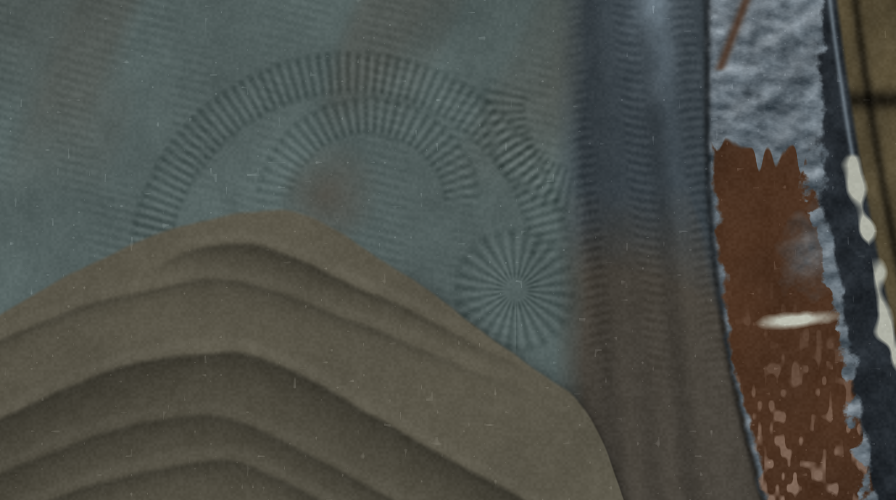
Reproduce this texture procedurally as a WebGL 1 fragment shader.

```glsl
precision highp float;
// Wet ground with ribbed tyre tracks, a folded sand mound and a rusty puddle beside a wall.
uniform vec2 u_resolution;

const vec3 MUD = vec3(0.325, 0.375, 0.37);
const vec3 MUD_DARK = vec3(0.225, 0.258, 0.28);
const vec3 EARTH = vec3(0.275, 0.258, 0.23);
const vec3 SAND = vec3(0.35, 0.335, 0.285);
const vec3 FOLD = vec3(0.19, 0.182, 0.152);
const vec3 WET = vec3(0.37, 0.41, 0.44);
const vec3 RUST = vec3(0.285, 0.19, 0.13);
const vec3 GUTTER = vec3(0.14, 0.16, 0.18);
const vec3 WALL = vec3(0.32, 0.285, 0.205);
const vec3 PALE = vec3(0.74, 0.75, 0.7);
const float ASPECT = 1.79;
const float RIB_STEP = 0.0185;

float hash(vec2 p) { return fract(sin(dot(p, vec2(12.99, 78.23))) * 43758.5); }

float noise(vec2 p) {
  vec2 i = floor(p), f = fract(p);
  f = f * f * (3.0 - 2.0 * f);
  return mix(mix(hash(i), hash(i + vec2(1, 0)), f.x),
             mix(hash(i + vec2(0, 1)), hash(i + vec2(1, 1)), f.x), f.y);
}

float fbm(vec2 p) {
  float sum = 0.0, amp = 0.533;
  for (int i = 0; i < 4; i++) {
    sum += amp * noise(p);
    p = p * 2.07 + 17.3;
    amp *= 0.5;
  }
  return sum;
}

float ramp(float a, float b, float v) { return clamp((v - a) / (b - a), 0.0, 1.0); }
float bell(float d, float width) { d /= width; return exp(-d * d); }
float above(float edge, float v) { return smoothstep(-0.006, 0.006, v - edge); }
float ribs(float v) { return sin(v * 6.2832 / RIB_STEP); }

// Height of a lopsided hill with its own slope on each side
float arch(float x, vec2 peak, vec2 slope) {
  float d = x - peak.x;
  return peak.y - (d < 0.0 ? slope.x * (sqrt(d * d + 0.1225) - 0.35)
                           : slope.y * (sqrt(d * d + 0.0049) - 0.07));
}

// Light added by a ribbed ring segment that faces one direction
float track(vec2 d, float radius, float halfWidth, vec2 facing, float limit) {
  float r = length(d), across = abs(r - radius) / halfWidth;
  float mask = ramp(1.1, 0.75, across) * ramp(limit - 0.1, limit + 0.1, dot(d, facing) / max(r, 0.001));
  return mask * (0.036 * ribs(atan(d.x, d.y) * radius) - 0.045 * bell(across - 1.0, 0.25) - 0.01);
}

// Dark crease under a crest, with a lit lip above it
vec3 fold(vec3 c, float depth, float width, float strength) {
  float shade = smoothstep(-0.003, 0.012, depth) * exp(-max(depth, 0.0) / width);
  return mix(c, FOLD, shade * strength) + 0.025 * strength * bell(depth + 0.014, 0.012);
}

vec3 ground(vec2 p, float n, float fine) {
  vec3 c = MUD * (0.86 + 0.27 * n);
  c = mix(c, EARTH * 1.15, 0.35 * ramp(0.45, 0.75, noise(vec2(p.x * 9.0 - p.y * 4.0, p.y * 2.0))) * ramp(0.6, 0.8, p.y));
  c += 0.014 * ribs(p.y + 0.25 * p.x + 0.01 * n) * ramp(0.35, 0.65, noise(p * vec2(13, 4)));
  // Curved tracks
  vec2 up = vec2(0, 1);
  c += track(p - vec2(0.7, 0.45), 0.405, 0.043, up, 0.12);
  c += track(p - vec2(0.736, 0.58), 0.19, 0.038, up, 0.1);
  c += track(p - vec2(1.03, 0.42), 0.075, 0.05, up, -1.5);
  c += track(p - vec2(1.17, 0.78), 0.165, 0.045, vec2(-0.6, -0.8), 0.35);
  c = mix(c, EARTH * 1.15, 0.75 * ramp(0.14, 0.04, length(p - vec2(0.65, 0.61)) + 0.06 * n));
  // Straight lanes, bluish above and earthy below
  float lean = p.x + 0.1 * (p.y - 0.6);
  float edgeBlue = 0.4 * ramp(1.4, 1.5, p.x + 0.2 * (p.y - 0.5));
  vec3 road = mix(MUD_DARK, EARTH, ramp(0.62, 0.42, p.y + 0.12 * (n - 0.5) + edgeBlue));
  road *= 0.85 + 0.28 * noise(vec2(lean * 28.0, p.y * 1.5));
  road += 0.022 * ribs(p.y + 0.01 * sin(lean * 30.0)) * ramp(-0.1, 0.5, sin(lean * 55.0)) * ramp(0.1, 0.5, p.y);
  road += WET * 0.45 * ramp(0.75, 1.0, p.y) * bell(lean - 1.34, 0.05) * (0.4 + fine);
  return mix(c, road, ramp(1.12, 1.18, p.x + 0.02 * n));
}

vec3 mound(vec3 base, vec2 p, float n) {
  float x = p.x, y = p.y + 0.018 * (n - 0.5), cut = max(x - 1.13, 0.0);
  float top = arch(x, vec2(0.56, 0.584), vec2(0.68, 0.72)) - 10.0 * cut * cut;
  vec3 c = SAND * (0.92 + 0.16 * n);
  c = fold(c, arch(x, vec2(0.48, 0.518), vec2(1.1, 0.5)) - y, 0.012 + 0.03 * bell(x - 0.56, 0.16),
           0.9 * ramp(0.28, 0.42, x) * ramp(1.12, 0.85, x));
  c = fold(c, arch(x, vec2(0.44, 0.442), vec2(0.57, 0.4)) - y, 0.016, 0.75 * ramp(1.1, 0.75, x));
  c = fold(c, arch(x, vec2(0.46, 0.304), vec2(0.62, 0.58)) - y, 0.085, 0.85);
  c = fold(c, arch(x, vec2(0.42, 0.17), vec2(0.6, 0.55)) - y, 0.045, 0.7);
  c = fold(c, arch(x, vec2(0.45, 0.08), vec2(0.55, 0.6)) - y, 0.035, 0.75);
  base *= 1.0 - 0.25 * exp(-max(y - top, 0.0) / 0.018) * ramp(0.7, 0.95, x);
  return mix(base, c, above(y, top));
}

vec3 roadside(vec3 c, vec2 p, float n, float fine) {
  float down = 1.0 - p.y, rough = 0.035 * (fine - 0.5), low = max(0.75 - p.y, 0.0);
  float wallSide = p.x - 1.664 - 0.12 * down - 0.08 * down * down;
  float left = 1.425 + 0.2 * low * low, right = 1.735 - 0.19 * p.y;
  // Wet margin
  float relief = fbm(p * vec2(24, 38)) - fbm(p * vec2(24, 38) + vec2(0.3, -0.6));
  vec3 wet = WET * (0.78 + 0.4 * fine) + 0.35 * relief + 0.05 * ramp(0.7, 1.0, p.y);
  c = mix(c, wet, above(left - 0.012 + rough * 0.5, p.x));
  c *= 1.0 - 0.45 * bell(p.x - left + 0.012, 0.008);
  // Rusty puddle with pale scratches and a glint
  float inside = above(left + rough, p.x) * above(p.x + rough * 2.0, right)
               * above(p.y + 0.08 * (noise(p * vec2(60, 9)) - 0.5), 0.69);
  inside *= 1.0 - 0.8 * ramp(0.1, 0.03, length((p - vec2(1.62, 0.5)) * vec2(1, 0.7)) + 0.07 * fine);
  vec3 rust = RUST * (0.85 + 0.3 * n);
  rust += 0.22 * ramp(0.64, 0.82, noise(p * vec2(85, 42))) * ramp(0.45, 0.05, p.y);
  c = mix(c, rust, inside);
  c = mix(c, RUST, 0.8 * above(0.86, p.y) * bell(p.x - 1.43 - 0.38 * (p.y - 0.84), 0.01));
  vec2 g = p - vec2(1.592, 0.36);
  g.y -= 0.1 * g.x;
  c = mix(c, PALE, ramp(1.2, 0.5, length(g / vec2(0.075, 0.016)) + 0.5 * (fine - 0.5)));
  // Gutter, wall, rail and flaking paint
  float gutterSide = mix(p.x - right - 0.022, wallSide + 0.025, ramp(0.6, 0.95, p.y));
  c = mix(c, GUTTER * (0.7 + 0.6 * fine), above(rough, gutterSide));
  vec3 wall = WALL * (0.7 + 0.55 * fbm(p * vec2(18, 9)));
  wall *= (1.0 - 0.6 * bell(p.y - 0.8, 0.018)) * (1.0 - 0.5 * bell(wallSide - 0.045, 0.01));
  c = mix(c, wall, above(0.008, wallSide));
  c = mix(c, WET * 1.2, 0.75 * bell(wallSide + 0.006, 0.005) * above(0.66, p.y));
  float flake = ramp(0.02, 0.008, abs(wallSide + 0.006) + 0.04 * (noise(p * vec2(30, 24)) - 0.35));
  return mix(c, PALE * 0.92, flake * above(p.y, 0.69) * above(0.12, p.y));
}

void main() {
  vec2 p = gl_FragCoord.xy / u_resolution * vec2(ASPECT, 1);
  float n = fbm(p * 7.0), fine = fbm(p * 32.0);
  vec3 c = roadside(mound(ground(p, n, fine), p, n), p, n, fine);
  // Grain and scattered specks
  c += 0.035 * (noise(p * 190.0) - 0.5) + 0.03 * (fine - 0.5);
  c += 0.1 * ramp(0.93, 1.0, noise(p * vec2(95, 80)));
  gl_FragColor = vec4(clamp(c, 0.0, 1.0), 1.0);
}
```
